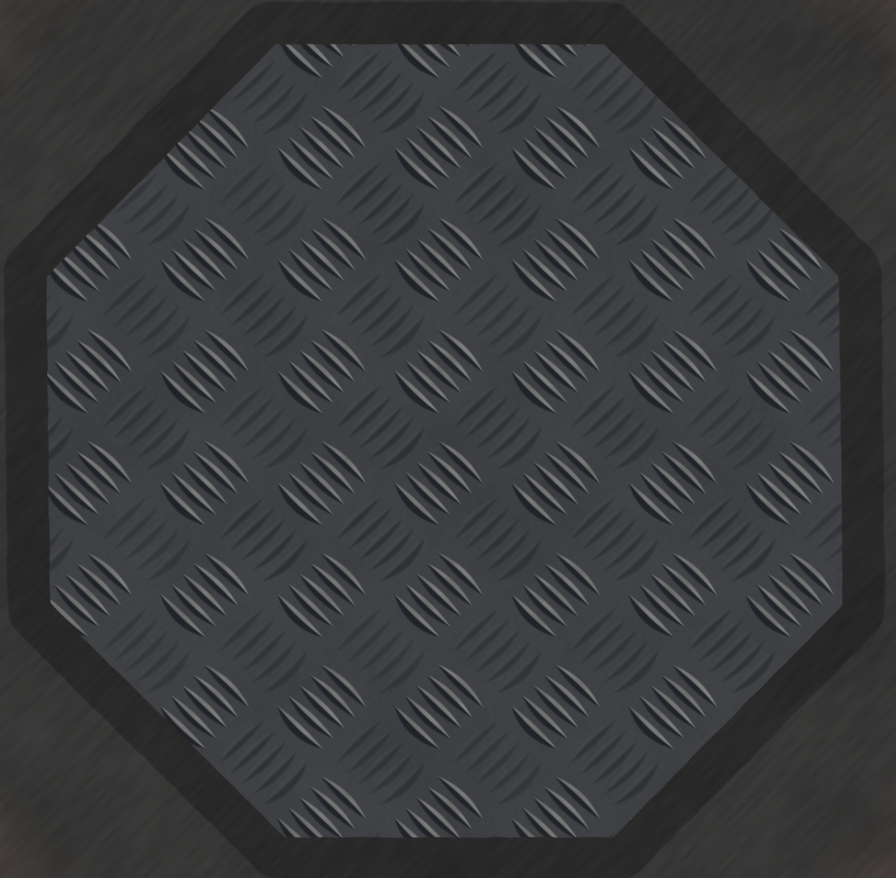
A Shadertoy shader for this texture:

```glsl
// Octagonal steel tread plate with crossed lugs, set in a dark worn frame.
#define PLATE_RADIUS 0.4517
#define FRAME_RADIUS 0.5
#define FRAME_ROUND 0.04
#define PLATE_SKEW 0.011
#define CELL vec2(0.1334, 0.1273)
#define LATTICE_ORIGIN vec2(-0.0106, 0.0771)
#define BLADE_HALF 0.275
#define BLADE_STEP 0.131
#define PLATE_COLOR vec3(0.245, 0.250, 0.262)
#define FRAME_COLOR vec3(0.158, 0.157, 0.156)
#define CORNER_COLOR vec3(0.208, 0.206, 0.203)
#define SHADOW_COLOR vec3(0.115, 0.126, 0.148)

float hash(vec2 p) {
    vec3 q = fract(vec3(p.xyx) * 0.1031);
    q += dot(q, q.yzx + 33.33);
    return fract((q.x + q.y) * q.z);
}

float noise(vec2 p) {
    vec2 i = floor(p), f = fract(p);
    f = f * f * (3.0 - 2.0 * f);
    return mix(mix(hash(i), hash(i + vec2(1, 0)), f.x),
               mix(hash(i + vec2(0, 1)), hash(i + vec2(1, 1)), f.x), f.y);
}

float fbm(vec2 p) {
    float sum = 0.0, gain = 0.5;
    for (int i = 0; i < 4; i++) {
        sum += gain * noise(p);
        p = p * 2.03 + 17.0;
        gain *= 0.5;
    }
    return sum;
}

// Signed distance to a regular octagon, folded into one sixteenth
float octagon(vec2 p, float r) {
    p = abs(p);
    if (p.y > p.x) p = p.yx;
    vec2 axis = vec2(0.38268, -0.92388);
    p -= 2.0 * min(dot(axis, p), 0.0) * axis;
    vec2 d = vec2(p.x - r, max(p.y - 0.41421 * r, 0.0));
    return d.x > 0.0 ? length(d) : d.x;
}

// Soft band between two heights
float band(float x, float lo, float hi, float soft) {
    return smoothstep(lo - soft, lo + soft, x) * (1.0 - smoothstep(hi - soft, hi + soft, x));
}

// Five lens-shaped blades; x = lit ridge, y = shadowed flank
vec2 lug(float along, float across, float soft) {
    float k = clamp(round(across / BLADE_STEP), -2.0, 2.0);
    float t = along / BLADE_HALF;
    float taper = max(1.0 - t * t, 0.0);
    float d = across - k * BLADE_STEP;
    float bow = (0.018 + 0.009 * k) * taper;
    float inside = smoothstep(0.0, 0.12, taper);
    float ridge = band(d, bow - 0.020 * taper, bow + 0.018 * taper, soft);
    float depth = k < -1.5 ? 0.078 : 0.066;
    float flank = band(d, bow - depth * taper, bow, soft * 1.3);
    return vec2(ridge, flank) * inside;
}

vec3 treadPlate(vec2 p, float pixel) {
    float mottling = fbm(p * 14.0);
    float grain = noise(p * 260.0);
    vec3 col = PLATE_COLOR * (0.91 + 0.14 * mottling + 0.05 * grain);
    float soft = max(0.010, 0.7 * pixel / CELL.y);
    vec2 grid = (p - LATTICE_ORIGIN) / CELL;

    // Worn lugs between the raised ones, running the other way
    vec2 id = floor(grid);
    vec2 c = grid - id - 0.5;
    float wear = 0.65 + 0.35 * hash(id + 41.0);
    vec2 worn = lug((c.x + c.y) * 0.70711, (c.y - c.x) * 0.70711, soft * 1.4);
    col = mix(col, SHADOW_COLOR * 1.2, 0.62 * wear * worn.y);
    col = mix(col, vec3(0.29), 0.65 * wear * worn.x);

    // Raised lugs, lit from the upper right
    id = round(grid);
    c = grid - id;
    float along = (c.x - c.y) * 0.70711;
    vec2 raised = lug(along, (c.x + c.y) * 0.70711, soft);
    float polish = 0.43 + 0.10 * noise(grid * 9.0) + 0.12 * along;
    col = mix(col, SHADOW_COLOR, 0.92 * raised.y);
    return mix(col, polish * vec3(1.0, 1.0, 0.98), 0.9 * raised.x);
}

void mainImage(out vec4 fragColor, in vec2 fragCoord) {
    vec2 uv = fragCoord / iResolution.xy;
    vec2 p = (uv - 0.5) * vec2(1.0213, 1.0);
    float pixel = 1.0 / iResolution.y;
    vec2 q = p - vec2(-0.004 - PLATE_SKEW * p.y, -0.002);

    // Brushed surround with rusty outer corners
    vec2 slant = vec2(p.x + p.y, p.y - p.x);
    float scratches = noise(slant * vec2(25.0, 150.0)) - 0.5;
    float cloud = fbm(p * 9.0 + 5.0) - 0.47;
    vec3 col = CORNER_COLOR * (1.0 + 0.13 * scratches + 0.24 * cloud);
    float rust = smoothstep(0.62, 0.72, length(p)) * (0.5 + cloud);
    col += rust * vec3(0.085, 0.045, 0.035);

    // Dark frame with slightly ragged edge
    float ragged = 0.002 * (noise(p * 70.0) - 0.5);
    float frame = octagon(q, FRAME_RADIUS - FRAME_ROUND) - FRAME_ROUND + ragged;
    vec3 frameColor = FRAME_COLOR * (1.0 + 0.14 * scratches + 0.18 * cloud);
    col = mix(frameColor, col, smoothstep(-1.5 * pixel, 1.5 * pixel, frame));

    // Tread plate
    float plate = octagon(q, PLATE_RADIUS) + 0.6 * ragged;
    col = mix(treadPlate(p, pixel), col, smoothstep(-pixel, pixel, plate));
    fragColor = vec4(col, 1.0);
}
```
